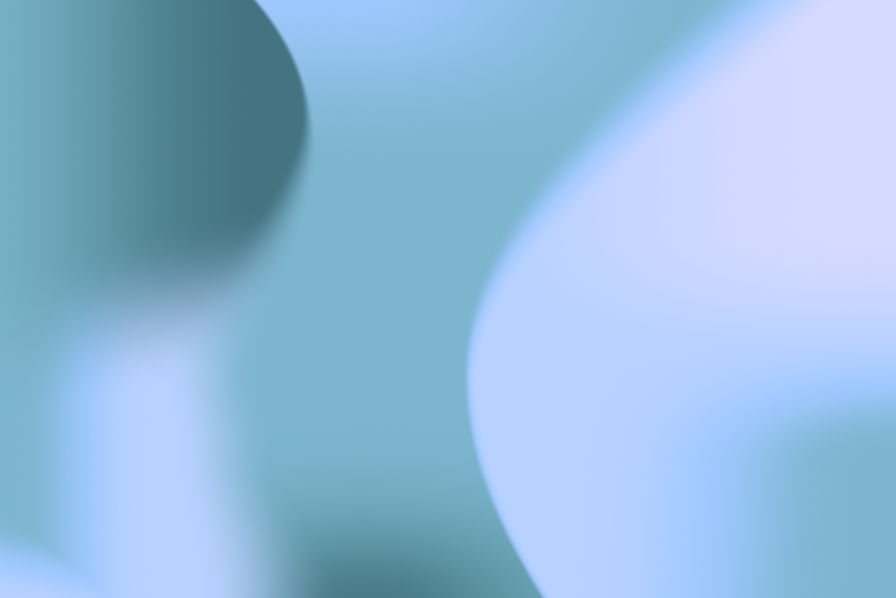
A WebGL 2 fragment shader for this background:

```glsl
#version 300 es
precision highp float;
// Soft folded ribbons: a shaded teal fold on the left, a teal band in the
// middle and a pale lavender sheet on the right. Hyperbolic curves bound the
// folds, and smoothstep ramps of varying softness blend their gradients.

uniform vec2 u_resolution;
out vec4 fragColor;

const vec3 TEAL = vec3(0.49, 0.71, 0.81);
const vec3 DARK = vec3(0.265, 0.455, 0.505);
const vec3 SKY = vec3(0.62, 0.785, 1.0);
const vec3 LAVENDER = vec3(0.72, 0.82, 1.0);
const vec3 PALE = vec3(0.84, 0.855, 1.0);

// Rounded bend: flat at d = 0, tending to a straight line of the given slope
float bend(float d, float slope, float radius) {
  return length(vec2(radius, slope * d)) - radius;
}

float leftEdge(float y) {
  float d = y - 0.79;
  return 0.344 - (d > 0.0 ? 1.35 * d * d : bend(d, 0.38, 0.04));
}

float rightEdge(float y) {
  float d = y - 0.37;
  return 0.522 + bend(d, d > 0.0 ? 0.95 : 0.76, 0.42);
}

float hash(vec2 p) {
  return fract(sin(dot(p, vec2(127.1, 311.7))) * 43758.5453);
}

// Middle band: sky light at the top left, deep shade at the bottom
vec3 bandColor(vec2 p) {
  float light = smoothstep(0.72, 1.04, p.y) * (1.0 - smoothstep(0.4, 0.78, p.x));
  vec3 color = mix(TEAL, SKY, light);
  float lowShade = 1.0 - smoothstep(0.0, 0.3, p.y);
  color = mix(color, vec3(0.43, 0.67, 0.73), 0.8 * lowShade);
  vec2 q = (p - vec2(0.41, -0.03)) / vec2(0.17, 0.14);
  return mix(color, DARK, 0.95 * exp(-dot(q, q)));
}

// Left fold: dark teal above, lavender glow below, teal at the outer side
vec3 foldColor(vec2 p) {
  vec3 upper = mix(vec3(0.47, 0.70, 0.78), DARK, smoothstep(-0.04, 0.29, p.x));
  float glow = smoothstep(0.0, 0.18, p.x);
  glow = max(glow, 1.0 - smoothstep(-0.02, 0.16, p.y + 0.3 * p.x));
  vec3 lower = mix(TEAL, SKY, smoothstep(0.0, 0.65, glow));
  lower = mix(lower, LAVENDER, smoothstep(0.5, 1.0, glow));
  float height = p.y - 0.35 * (p.x - 0.15);
  return mix(lower, upper, smoothstep(0.34, 0.61, height));
}

// Right sheet: pale at the upper right, sinking to teal at the lower right
vec3 sheetColor(vec2 p) {
  float paleness = smoothstep(0.38, 0.62, p.y) * smoothstep(0.5, 0.94, p.x);
  vec3 color = mix(LAVENDER, PALE, paleness);
  float sink = smoothstep(0.62, 1.0, p.x + 0.05 * (0.3 - p.y));
  sink *= 1.0 - smoothstep(0.22, 0.48, p.y);
  color = mix(color, SKY, smoothstep(0.0, 0.55, sink));
  return mix(color, TEAL, smoothstep(0.4, 1.0, sink));
}

void main() {
  vec2 p = gl_FragCoord.xy / u_resolution;
  vec3 band = bandColor(p);

  // Fold edge: crisp at the top, softer downwards, drifting in at the base
  float softness = mix(0.055, 0.004, smoothstep(0.38, 0.88, p.y));
  float foldEnd = leftEdge(p.y);
  float base = 1.0 - smoothstep(0.25, 0.52, p.y);
  foldEnd = mix(foldEnd, 0.25 + 0.05 * (1.0 - smoothstep(0.0, 0.25, p.y)), base);
  softness += 0.025 * (1.0 - smoothstep(0.0, 0.25, p.y));
  float inBand = smoothstep(-softness, softness, p.x - foldEnd);
  vec3 color = mix(foldColor(p), band, inBand);

  // Sheet edge: a sky rim that widens towards the top
  float d = p.x - rightEdge(p.y);
  float rim = mix(0.005, 0.055, smoothstep(0.35, 1.05, p.y));
  vec3 sheet = mix(SKY, sheetColor(p), smoothstep(-0.2 * rim, 2.0 * rim, d));
  color = mix(color, sheet, smoothstep(-rim, 0.6 * rim, d));

  // Faint dither against banding
  color += (hash(gl_FragCoord.xy) - 0.5) / 255.0;
  fragColor = vec4(color, 1.0);
}
```
